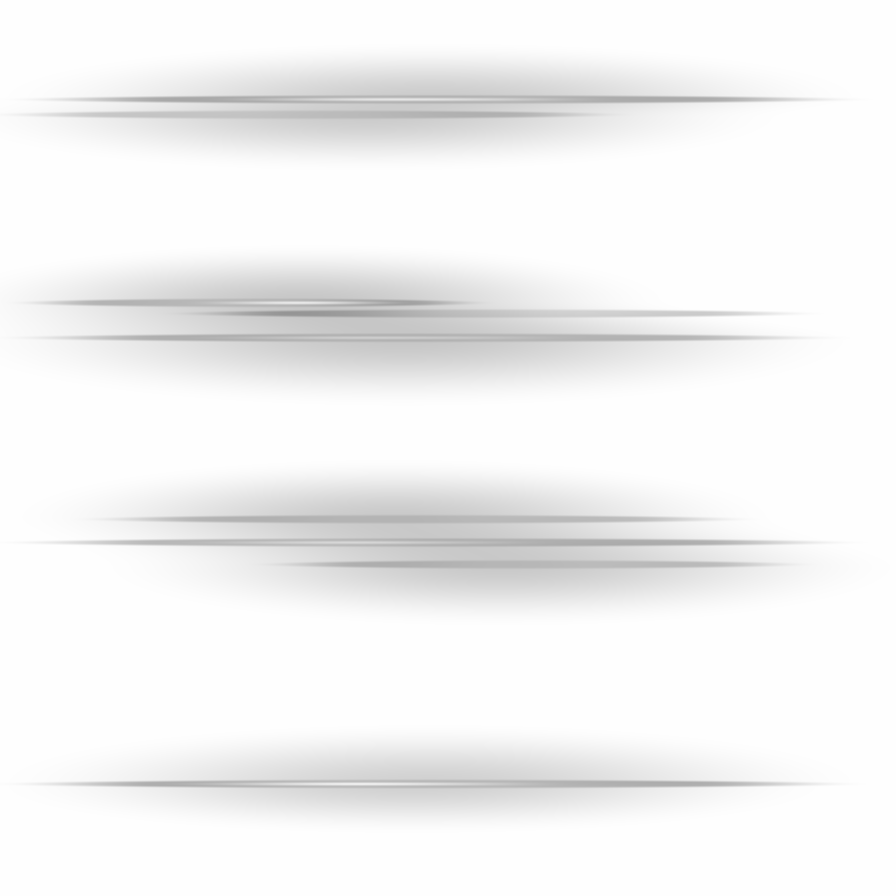
This background is drawn by a WebGL 2 fragment shader. Its source:

```glsl
#version 300 es
precision highp float;
// Pale paper dividers: four soft grey shadows crossed by thin tapering lines.

uniform vec2 u_resolution;
out vec4 fragColor;

const float PAPER = 0.996;

// Shadow filling span.x..span.y (bottom, top), fading outward by reach (below, above).
// centers and widths give the horizontal shape of the lower and upper halves.
float bandShadow(vec2 p, vec2 span, vec2 reach, vec2 centers, vec2 widths, float strength) {
    float blend = smoothstep(span.x - 0.004, span.y + 0.004, p.y);
    float across = (p.x - mix(centers.x, centers.y, blend)) / mix(widths.x, widths.y, blend);
    float away = max(max((span.x - p.y) / reach.x, (p.y - span.y) / reach.y), 0.0);
    return strength * smoothstep(1.0, 0.0, length(vec2(across, away)));
}

// Tapering dark line between ends.x and ends.y, slightly paler in the middle.
float taperedLine(vec2 p, float y, vec2 ends, float strength, float pixel) {
    float u = abs(2.0 * (p.x - ends.x) / (ends.y - ends.x) - 1.0);
    float thickness = 0.0038 * max(1.0 - u * u, 0.0) + 0.0006;
    float soft = 0.0012 + 0.5 * pixel;
    float body = smoothstep(thickness + soft, thickness - soft, abs(p.y - y));
    float tone = mix(0.45, 1.0, smoothstep(0.1, 0.65, u));
    return strength * body * tone * smoothstep(1.0, 0.6, u);
}

// Narrow light streak inside a line.
float gleam(vec2 p, vec2 center, float halfWidth, float strength) {
    float u = (p.x - center.x) / halfWidth;
    float v = (p.y - center.y) / 0.0019;
    return strength * smoothstep(1.0, 0.0, abs(u)) * exp(-v * v);
}

float shadows(vec2 p) {
    float shade = bandShadow(p, vec2(0.872, 0.889), vec2(0.066, 0.066),
                             vec2(0.41, 0.48), vec2(0.48, 0.50), 0.20);
    shade += bandShadow(p, vec2(0.623, 0.662), vec2(0.080, 0.068),
                        vec2(0.45, 0.34), vec2(0.52, 0.42), 0.22);
    shade += bandShadow(p, vec2(0.370, 0.4205), vec2(0.072, 0.070),
                        vec2(0.56, 0.44), vec2(0.46, 0.44), 0.21);
    shade += bandShadow(p, vec2(0.125, 0.125), vec2(0.058, 0.070),
                        vec2(0.46, 0.48), vec2(0.48, 0.50), 0.18);
    return shade;
}

float lines(vec2 p, float pixel) {
    float ink = taperedLine(p, 0.889, vec2(-0.01, 0.985), 0.26, pixel);
    ink += taperedLine(p, 0.872, vec2(-0.03, 0.72), 0.15, pixel);
    ink += taperedLine(p, 0.662, vec2(0.0, 0.56), 0.20, pixel);
    ink += taperedLine(p, 0.650, vec2(0.17, 0.93), 0.20, pixel);
    ink += taperedLine(p, 0.623, vec2(-0.02, 0.96), 0.21, pixel);
    ink += taperedLine(p, 0.4205, vec2(0.07, 0.86), 0.18, pixel);
    ink += taperedLine(p, 0.3945, vec2(-0.02, 0.98), 0.24, pixel);
    ink += taperedLine(p, 0.370, vec2(0.27, 0.92), 0.16, pixel);
    ink += taperedLine(p, 0.125, vec2(-0.02, 0.98), 0.26, pixel);
    return ink;
}

float gleams(vec2 p) {
    float light = gleam(p, vec2(0.45, 0.889), 0.25, 0.22);
    light += gleam(p, vec2(0.34, 0.662), 0.14, 0.24);
    light += gleam(p, vec2(0.42, 0.623), 0.26, 0.12);
    light += gleam(p, vec2(0.40, 0.3945), 0.24, 0.14);
    light += gleam(p, vec2(0.40, 0.125), 0.25, 0.24);
    return light;
}

void main() {
    vec2 p = gl_FragCoord.xy / u_resolution;
    float pixel = 1.0 / u_resolution.y;
    float tone = PAPER - shadows(p) - lines(p, pixel) + gleams(p);
    fragColor = vec4(vec3(clamp(tone, 0.0, PAPER)), 1.0);
}
```
